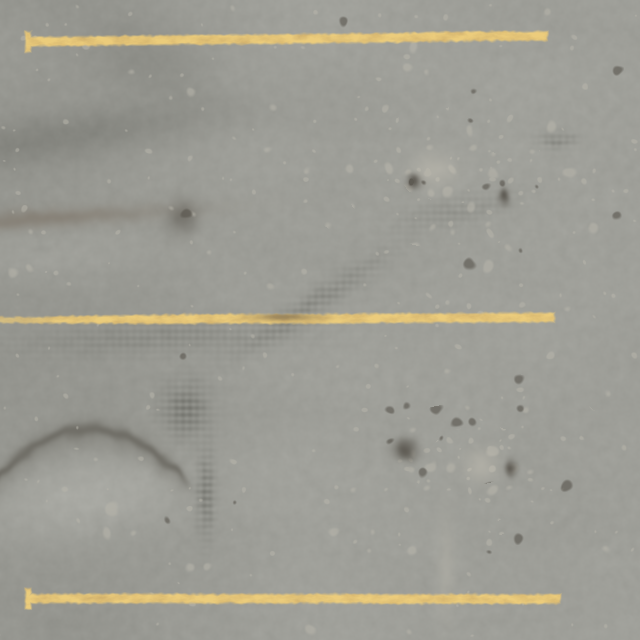
A Shadertoy shader for this texture:

```glsl
// Weathered concrete with three worn yellow bay lines running across it.
// Soft tilted blobs stain the slab, jittered cells scatter chips and pits,
// and gradient noise roughens the paint edges and mottles everything.

#define LINE_COUNT 3
#define LINE_FIRST 0.0645
#define LINE_GAP 0.4375
#define LINE_HALF 0.0072
#define EDGE_SOFT 0.0028
#define GRAIN 0.020
#define WEAVE_PITCH 0.0109
#define CONCRETE vec3(0.622, 0.624, 0.600)
#define PAINT vec3(0.940, 0.810, 0.480)
#define PAINT_WORN vec3(0.800, 0.665, 0.400)
#define PALE vec3(0.720, 0.710, 0.670)
#define PIT vec3(0.340, 0.325, 0.295)

vec2 hash2(vec2 p) {
    vec3 a = fract(p.xyx * vec3(0.1031, 0.1030, 0.0973));
    a += dot(a, a.yzx + 33.33);
    return fract((a.xx + a.yz) * a.zy);
}

float gradientNoise(vec2 p) {
    vec2 i = floor(p), f = fract(p);
    vec2 u = f * f * f * (f * (f * 6.0 - 15.0) + 10.0);
    vec2 e = vec2(0.0, 1.0);
    float a = dot(hash2(i) * 2.0 - 1.0, f);
    float b = dot(hash2(i + e.yx) * 2.0 - 1.0, f - e.yx);
    float c = dot(hash2(i + e.xy) * 2.0 - 1.0, f - e.xy);
    float d = dot(hash2(i + e.yy) * 2.0 - 1.0, f - e.yy);
    return mix(mix(a, b, u.x), mix(c, d, u.x), u.y);
}

float fbm(vec2 p) {
    float sum = 0.0, amp = 1.0;
    for (int i = 0; i < 4; i++) {
        sum += amp * gradientNoise(p);
        p = p * 2.03 + 17.3;
        amp *= 0.5;
    }
    return sum;
}

// Soft ellipse, sheared so that it rises by tilt per unit of x
float blob(vec2 p, vec2 centre, vec2 radius, float tilt) {
    vec2 d = p - centre;
    d.y -= tilt * d.x;
    d /= radius;
    return exp(-dot(d, d));
}

// Round marks, at most one per cell; density is the chance of a mark
float scatter(vec2 p, float cells, float seed, float density) {
    vec2 id = floor(p * cells);
    vec2 r = hash2(id + seed), jitter = hash2(id + seed + 71.0);
    float size = mix(0.10, 0.30, r.y * r.y);
    float d = length(fract(p * cells) - mix(vec2(0.32), vec2(0.68), jitter));
    return smoothstep(size + 0.10, size - 0.10, d) * step(r.x, density);
}

// Concrete slab with stains, a bulge and its crack
vec3 slab(vec2 uv, vec2 p) {
    float shade = 0.022 * fbm(uv * vec2(3.0, 6.0)) + GRAIN * fbm(uv * 55.0);
    shade -= 0.035 * smoothstep(0.55, 0.0, uv.x);
    shade -= 0.065 * blob(p, vec2(0.10, 0.785), vec2(0.24, 0.035), 0.15);
    shade -= 0.045 * blob(p, vec2(0.24, 0.90), vec2(0.10, 0.06), -0.3);
    shade += 0.035 * blob(p, vec2(0.06, 0.60), vec2(0.22, 0.04), 0.0);

    // Smears, overlaid with a fine weave
    float smear = blob(p, vec2(0.49, 0.525), vec2(0.10, 0.022), 0.65)
                + 0.7 * blob(p, vec2(0.27, 0.475), vec2(0.20, 0.025), 0.05)
                + 0.6 * blob(p, vec2(0.71, 0.67), vec2(0.08, 0.022), 0.2)
                + blob(p, vec2(0.87, 0.78), vec2(0.03, 0.013), 0.0);
    float column = 1.5 * blob(p, vec2(0.29, 0.36), vec2(0.035, 0.04), 0.0)
                 + 1.5 * blob(p, vec2(0.322, 0.23), vec2(0.013, 0.06), 0.0);
    vec2 weave = sin(uv * 6.28318 / WEAVE_PITCH);
    shade -= (smear + column) * (0.060 + 0.012 * (weave.x + 2.0 * weave.y));
    vec3 col = CONCRETE + shade;

    // Pale bulge under an arched crack, then a brown streak
    float arch = p.y - 0.330 + 3.6 * (p.x - 0.14) * (p.x - 0.14);
    float span = smoothstep(0.31, 0.27, p.x);
    col += 0.065 * blob(p, vec2(0.11, 0.22), vec2(0.16, 0.06), 0.1) * smoothstep(0.01, -0.03, arch);
    float crack = exp(-pow(arch / 0.010, 2.0)) + 0.45 * exp(-pow((arch + 0.008) / 0.025, 2.0));
    col = mix(col, vec3(0.39, 0.38, 0.35), 0.52 * crack * span);
    float streak = blob(p, vec2(0.06, 0.658), vec2(0.20, 0.014), 0.06);
    col = mix(col, vec3(0.48, 0.44, 0.39), 0.55 * streak);
    float knot = blob(p, vec2(0.285, 0.66), vec2(0.022, 0.026), 0.0);
    return mix(col, PIT, 0.50 * knot);
}

// Chips and pits cluster in each bay between two lines
vec3 wear(vec3 col, vec2 uv, vec2 p) {
    float cluster = 0.0, patches = 0.0, holes = 0.0;
    for (int i = 0; i < LINE_COUNT - 1; i++) {
        float k = float(i), y = 0.285 + 0.450 * k;
        cluster += blob(uv, vec2(0.735, y), vec2(0.13, 0.075), 0.0);
        patches += blob(p, vec2(0.75 - 0.073 * k, y - 0.012 + 0.012 * k), vec2(0.024 + 0.008 * k, 0.024), 0.0);
        holes += blob(p, vec2(0.634 + 0.013 * k, y + 0.012 - 0.031 * k), vec2(0.018 - 0.007 * k, 0.015 - 0.005 * k), 0.0);
        holes += blob(p, vec2(0.798 - 0.010 * k, y - 0.017 - 0.025 * k), vec2(0.008, 0.012), 0.0);
    }
    float chips = max(scatter(p, 32.0, 3.0, 0.04 + 0.50 * cluster), scatter(p, 62.0, 9.0, 0.05 + 0.32 * cluster));
    float drip = blob(p, vec2(0.697, 0.11), vec2(0.012, 0.075), 0.0);
    col = mix(col, PALE, clamp(0.55 * chips + 0.65 * patches + 0.40 * drip, 0.0, 0.85));
    float pits = scatter(p, 40.0, 27.0, 0.008 + 0.13 * cluster);
    return mix(col, PIT, clamp(0.60 * pits + 0.85 * holes, 0.0, 0.9));
}

// Painted lines; the outer ones start with a short cross tick
vec3 paintLines(vec3 col, vec2 uv) {
    float rough = gradientNoise(uv * 110.0), mottle = fbm(uv * vec2(35.0, 70.0));
    for (int i = 0; i < LINE_COUNT; i++) {
        float k = float(i), inner = float(i % 2);
        float start = mix(0.042, -0.01, inner), end = 0.876 - 0.010 * k;
        float y = LINE_FIRST + LINE_GAP * k + (0.006 * k - 0.001) * (uv.x - 0.45) + 0.0012 * gradientNoise(vec2(uv.x * 7.0, k * 5.3));
        float halfWidth = LINE_HALF * (1.0 - 0.35 * inner * smoothstep(0.30, 0.0, uv.x));
        vec2 d = abs(vec2(uv.x - 0.5 * (start + end), uv.y - y)) - vec2(0.5 * (end - start), halfWidth);
        vec2 tick = abs(uv - vec2(start + 0.002, y)) - vec2(0.0045, 0.016);
        float dist = min(max(d.x, d.y), max(tick.x, tick.y) + inner);
        float mask = smoothstep(EDGE_SOFT, -EDGE_SOFT, dist + 0.003 * rough);
        float smudge = inner * blob(uv, vec2(0.445, y + 0.003), vec2(0.05, 0.006), 0.0);
        vec3 paint = mix(PAINT, PAINT_WORN, clamp(0.20 + 0.7 * mottle + 0.8 * smudge, 0.0, 1.0));
        paint = mix(paint, PIT, 0.40 * smudge);
        col = mix(col, paint, mask * (0.95 - 0.25 * inner * smoothstep(0.12, 0.0, uv.x)));
    }
    return col;
}

void mainImage(out vec4 fragColor, in vec2 fragCoord) {
    vec2 uv = fragCoord / iResolution.xy;
    vec2 p = uv + 0.008 * vec2(gradientNoise(uv * 38.0), gradientNoise(uv * 38.0 + 7.7));
    vec3 col = wear(slab(uv, p), uv, p);
    fragColor = vec4(clamp(paintLines(col, uv), 0.0, 1.0), 1.0);
}
```
